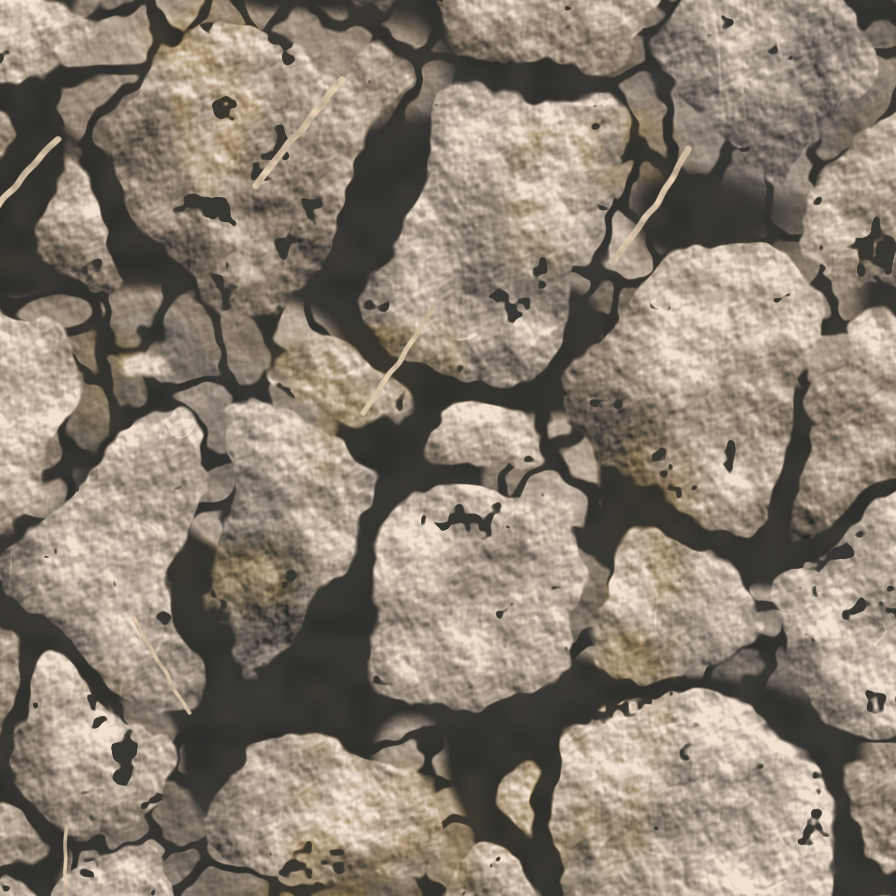
Write a Shadertoy shader that draws this texture.

```glsl
// Sunlit dry stone wall: rough tan boulders, black crevices, rubble and dry twigs.

struct Stone { vec2 id; vec2 toCentre; float edge; };

vec3 hash3(vec2 p) {
    vec3 q = fract((p.xyx + 57.0) * vec3(0.1031, 0.1030, 0.0973));
    q += dot(q, q.yxz + 33.33);
    return fract((q.xxy + q.yzz) * q.zyx);
}

float noise(vec2 p) {
    vec2 i = floor(p), f = fract(p);
    f = f * f * (3.0 - 2.0 * f);
    return mix(mix(hash3(i).x, hash3(i + vec2(1.0, 0.0)).x, f.x),
               mix(hash3(i + vec2(0.0, 1.0)).x, hash3(i + vec2(1.0, 1.0)).x, f.x), f.y);
}

vec2 wobble(vec2 p) {
    return vec2(noise(p), noise(p + vec2(31.7, 11.3))) - 0.5;
}

float fbm(vec2 p) {
    float sum = 0.0, amp = 0.5;
    for (int i = 0; i < 5; i++) {
        sum += amp * noise(p);
        p = mat2(1.7, 1.25, -1.25, 1.7) * p + 7.3;
        amp *= 0.56;
    }
    return sum;
}

// Surface height of the rock: grain plus creased ledges
float relief(vec2 p) {
    return fbm(p * 3.0) + 0.3 * abs(noise(p * 2.6 + 0.4 * wobble(p * 7.0)) - 0.5);
}

// Weighted Voronoi cells with rounded corners
Stone findStone(vec2 p) {
    vec2 cell = floor(p);
    float best = 1e3, sum = 0.0;
    Stone s = Stone(cell, vec2(0.0), 0.0);
    for (int k = 0; k < 25; k++) {
        vec2 id = cell + vec2(k % 5, k / 5) - 2.0;
        vec3 h = hash3(id);
        vec2 q = id + 0.1 + 0.8 * h.xy - p;
        float d = dot(q, q) - 0.7 * h.z * h.z;
        if (d < best) { best = d; s.id = id; s.toCentre = q; }
    }
    for (int k = 0; k < 25; k++) {
        vec2 id = cell + vec2(k % 5, k / 5) - 2.0;
        if (id == s.id) continue;
        vec3 h = hash3(id);
        vec2 q = id + 0.1 + 0.8 * h.xy - p;
        float d = dot(q, q) - 0.7 * h.z * h.z;
        sum += exp(-14.0 * (d - best) / (2.0 * max(length(q - s.toCentre), 0.2)));
    }
    s.edge = -log(sum + 1e-9) / 14.0;
    return s;
}

void mainImage(out vec4 fragColor, in vec2 fragCoord) {
    vec2 uv = fragCoord / iResolution.y;
    vec2 p = uv * 4.4;
    float px = 4.4 / iResolution.y;
    vec2 sun = vec2(0.5, 0.86);

    // Ragged outlines
    vec2 warped = p + 0.35 * wobble(p * 1.4) + 0.13 * wobble(p * 4.5) + 0.05 * wobble(p * 15.0);
    Stone s = findStone(warped);
    vec3 look = hash3(s.id + 19.0);
    float gap = 0.015 + 0.05 * noise(p * 2.3) + 0.13 * smoothstep(0.55, 0.9, noise(p * 0.9 + 4.0));
    float inside = s.edge - gap;

    // Rock tone: sunlit grain, blotches and rounded rims
    float height = relief(p);
    float slope = height - relief(p + sun * 0.022);
    float rim = smoothstep(0.0, 0.28, inside);
    float tone = 0.76 + 0.2 * (look.x - 0.5) + 3.2 * slope + 0.7 * (height - 0.64);
    tone += (1.0 - rim) * (0.2 * dot(normalize(1e-4 - s.toCentre), sun) - 0.06);
    tone += 0.16 * (noise(p * 42.0) - 0.5);

    // Pale mineral veins
    float vein = abs(noise(p * 1.8 + 0.5 * wobble(p * 6.0) + look.xy * 9.0) - 0.5);
    tone += 0.22 * (1.0 - smoothstep(0.0, 0.03, vein)) * step(0.6, look.y) * noise(p * 11.0);

    // Pits, denser on porous stones
    float porous = smoothstep(0.5, 0.9, look.z);
    float hollow = noise(p * 6.5 + 0.9 * wobble(p * 14.0)) + 0.25 * (noise(p * 27.0) - 0.5);
    float pit = 1.0 - smoothstep(-0.02, 0.05, hollow - 0.06 - 0.13 * porous);
    tone = mix(tone, 0.06, pit);

    // Shadow cast by a prouder neighbour on the sunny side
    Stone caster = findStone(warped + sun * (0.05 + 0.09 * noise(p * 1.7)));
    float proud = step(hash3(s.id).z, hash3(caster.id).z) * float(caster.id != s.id);
    float shadow = proud * smoothstep(0.0, 0.02, caster.edge - gap);
    tone *= 1.0 - 0.86 * shadow;

    // Crevices with patches of lit rubble
    Stone chip = findStone(warped * 3.6 + 40.0);
    float rubble = smoothstep(0.06, 0.12, chip.edge) * smoothstep(0.56, 0.64, noise(p * 1.5 + 9.0));
    float crevice = 0.08 * noise(p * 9.0) + rubble * (0.35 + 0.4 * hash3(chip.id).x + 2.0 * slope);
    float stone = smoothstep(-px, px + 0.012, inside);
    tone = clamp(mix(crevice, tone, stone), -0.05, 1.1);

    // Tone to colour, with grey and ochre stains
    vec3 colour = mix(vec3(0.18, 0.18, 0.17), vec3(0.88, 0.82, 0.76), tone);
    float middle = max(4.0 * tone * (1.0 - tone), 0.0);
    colour -= vec3(0.0, 0.02, 0.037) * middle;
    float ochre = smoothstep(0.62, 0.85, noise(p * 1.9 + 23.0)) * noise(p * 8.0);
    colour += middle * (vec3(0.03, 0.0, -0.09) * ochre + vec3(-0.015, 0.0, 0.02) * (look.y - 0.4));

    // Dry twigs
    for (int i = 0; i < 6; i++) {
        vec3 h = hash3(vec2(i, 71));
        vec2 q = uv - h.xy * iResolution.xy / iResolution.y;
        float lean = 1.6 * (h.z - 0.5);
        q = mat2(cos(lean), sin(lean), -sin(lean), cos(lean)) * q;
        q.x += 2.0 * (h.x - 0.5) * q.y * q.y + 0.006 * (noise(q.yy * 30.0) - 0.5);
        q.y -= clamp(q.y, -0.04 - 0.05 * h.y, 0.07);
        float d = length(q) - 0.0015 - 0.0025 * h.y * h.y;
        vec3 bark = vec3(0.84, 0.76, 0.65) * (0.85 + 0.25 * noise(uv * 120.0));
        colour = mix(colour, bark, 1.0 - smoothstep(-0.0005, 0.0015, d));
    }
    fragColor = vec4(colour, 1.0);
}
```
